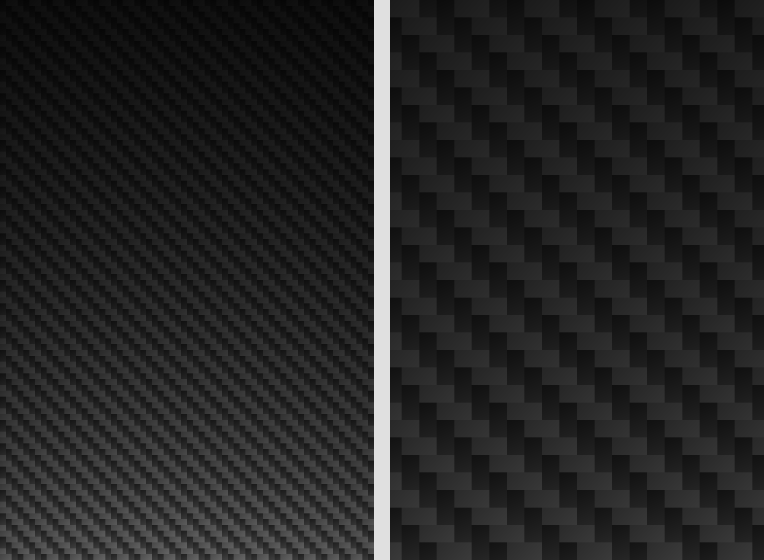
Left, the full canvas; right, a detail of the centre.
Write a Shadertoy shader that draws this texture.

```glsl
#define REPEATS_ACROSS 16.0
#define REPEATS_DOWN 24.0
#define CELLS_PER_REPEAT 4.0
#define TWILL_PHASE 1.0
#define WEFT_TONE 1.3
#define WARP_TONE 0.72
#define WEFT_SHADING 0.28
#define WARP_SHADING 0.4
#define EDGE_SHADING 0.1
#define TOW_VARIATION 0.05
#define SAMPLES 3

float hash(vec2 p) {
    p = fract(p * vec2(0.1031, 0.1137));
    p += dot(p, p.yx + 33.33);
    return fract((p.x + p.y) * p.x * 37.0);
}

// Relative brightness of the 2/2 twill; uv runs right and down
float weave(vec2 uv) {
    vec2 p = uv * vec2(REPEATS_ACROSS, REPEATS_DOWN) * CELLS_PER_REPEAT;
    vec2 cell = floor(p);
    vec2 local = p - cell;

    // Each row shifts one cell to the right, forming diagonal stairs
    float k = mod(cell.x - cell.y - TWILL_PHASE, CELLS_PER_REPEAT);
    float tone;
    if (k < 1.5) {
        // Horizontal tow, two cells wide
        float along = 0.5 * (local.x + k);
        tone = WEFT_TONE + WEFT_SHADING * (along - 0.5);
        tone += EDGE_SHADING * (local.y - 0.5);
        cell.x -= k;
    } else {
        // Vertical tow, two cells tall
        float lower = 3.0 - k;
        float along = 0.5 * (local.y + lower);
        tone = WARP_TONE + WARP_SHADING * (along - 0.5);
        tone += EDGE_SHADING * (local.x - 0.5);
        cell.y -= lower;
    }
    return tone + TOW_VARIATION * (hash(cell + 50.0) - 0.5);
}

// Light rising toward the bottom, with slightly darker sides
float lighting(vec2 uv) {
    float t = uv.y;
    float side = 2.0 * uv.x - 1.0;
    float level = 0.045 + 0.14 * t + 0.085 * t * t * t * t;
    return level * (1.0 - 0.1 * side * side);
}

void mainImage(out vec4 fragColor, in vec2 fragCoord) {
    float tone = 0.0;
    // Supersampling smooths every tow edge
    for (int j = 0; j < SAMPLES; j++) {
        for (int i = 0; i < SAMPLES; i++) {
            vec2 offset = (vec2(i, j) + 0.5) / float(SAMPLES) - 0.5;
            vec2 uv = (fragCoord + offset) / iResolution.xy;
            tone += weave(vec2(uv.x, 1.0 - uv.y));
        }
    }
    tone /= float(SAMPLES * SAMPLES);

    vec2 uv = fragCoord / iResolution.xy;
    float value = tone * lighting(vec2(uv.x, 1.0 - uv.y));
    fragColor = vec4(vec3(value), 1.0);
}
```
